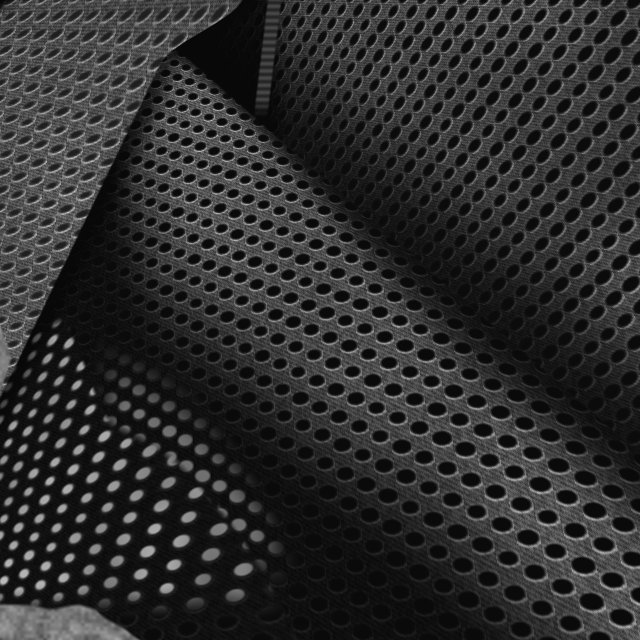
Reproduce this texture procedurally as a WebGL 1 fragment shader.

```glsl
precision highp float;
// Folded black sports mesh: a draped fold, a back panel, a pale flap and a
// backlit lower panel. Each layer is a skewed perspective lattice of elliptical
// holes with knitted rims, shaded by smooth light bands along the folds.
uniform vec2 u_resolution;

float hash(vec2 p) {
  vec3 q = fract(p.xyx * vec3(0.1031, 0.1030, 0.0973));
  q += dot(q, q.yzx + 33.33);
  return fract((q.x + q.y) * q.z);
}

float noise(vec2 p) {
  vec2 i = floor(p), f = fract(p);
  f = f * f * (3.0 - 2.0 * f);
  return mix(mix(hash(i), hash(i + vec2(1, 0)), f.x),
             mix(hash(i + vec2(0, 1)), hash(i + vec2(1, 1)), f.x), f.y);
}

float cross2(vec2 a, vec2 b) { return a.x * b.y - a.y * b.x; }

// Blend that falls from 1 to 0 as x goes from lo to hi.
float fall(float lo, float hi, float x) { return 1.0 - smoothstep(lo, hi, x); }

// Lattice with steps a and b; depth enlarges cells along its direction.
// Returns hole coverage, raised rim and thread texture.
vec3 mesh(vec2 d, vec2 a, vec2 b, vec2 depth, vec2 radius, float tilt, float pixel) {
  float s = max(1.0 + dot(depth, d), 0.3);
  vec2 uv = vec2(cross2(d, b), cross2(a, d)) / (cross2(a, b) * s);
  vec2 cell = floor(uv), l = uv - cell - 0.5;
  vec2 v = l.x * a + l.y * b;
  float c = cos(tilt), n = sin(tilt);
  v = vec2(c * v.x + n * v.y, c * v.y - n * v.x);
  radius *= 0.9 + 0.2 * hash(cell + 71.0);
  float dist = (length(v / radius) - 1.0) * radius.y;
  float w = 1.1 * pixel / (s * s) + 0.0005;
  float hole = fall(-w, w, dist);
  float ring = (dist - 0.0022) / 0.0016;
  float rim = exp(-ring * ring) * (0.65 - 0.35 * v.y / radius.y);
  float ply = sin(31.4 * uv.x + 2.0 * sin(12.566 * uv.y));
  float stitch = sin(37.7 * uv.y + 1.5 * ply);
  float thread = 0.5 + 0.25 * ply * stitch + 0.5 * (noise(uv * 9.0) - 0.5);
  return vec3(hole, max(rim, 0.0), thread);
}

// Shades the yarn and fills the holes with the tone behind them.
float yarn(vec3 m, float light, float behind) {
  float cloth = light * (0.42 + 0.75 * m.z + 0.65 * m.y);
  return mix(cloth, behind, m.x);
}

// Distance below the diagonal ridge of the draped fold.
float ridgeDepth(vec2 p) { return (1.165 - 0.875 * p.x - p.y) * 0.753; }

// Upper edge of the backlit panel.
float panelTop(float x) {
  float t = x - 0.13;
  return 0.34 - 3.0 * t * t + 0.16 * fall(0.09, 0.18, x);
}

float drapedFold(vec2 p, float e, float pixel) {
  vec2 bent = p + vec2(0.66, 0.75) * 0.04 * exp(-max(e, 0.0) / 0.06);
  vec3 m = mesh(bent - 0.5, vec2(0.029, -0.0117), vec2(0.004, -0.039),
                vec2(0.4, -0.3), vec2(0.0118, 0.0082), 0.2, pixel);
  float shade = mix(0.025, 0.13, smoothstep(0.35, 0.75, p.x));
  float light = smoothstep(-0.01, shade, e) * fall(0.17, 0.42, e);
  light *= smoothstep(0.17, 0.29, p.x + 0.03 * noise(p * 14.0));
  light *= 0.8 + 0.4 * noise(p * 6.0);
  float gap = p.y - panelTop(p.x);
  float glow = fall(0.03, 0.15, gap) * smoothstep(0.14, 0.2, p.x)
             * fall(0.4, 0.5, p.x) * smoothstep(0.07, 0.17, p.y);
  return yarn(m, 0.07 + 0.31 * light, 0.04 + 0.4 * glow);
}

float backPanel(vec2 p, float e, float pixel) {
  vec3 m = mesh(p - vec2(0.8, 0.75), vec2(0.036, -0.006), vec2(0.014, -0.029),
                vec2(0.6, 0.0), vec2(0.0125, 0.0072), 0.85, pixel);
  float light = 0.09 + 0.23 * smoothstep(0.0, 0.2, -e);
  float cloth = yarn(m, light * (0.85 + 0.3 * noise(p * 7.0)), 0.045);
  // Dark recess and the pale toothed seam beside it.
  cloth *= mix(0.3, 1.0, smoothstep(0.41, 0.46, p.x));
  float off = abs(p.x - 0.417 - 0.12 * (p.y - 0.9));
  float teeth = 0.75 + 0.25 * sin(p.y * 560.0);
  float seam = fall(0.008, 0.013, off) * smoothstep(0.81, 0.85, p.y);
  return mix(cloth, 0.28 * teeth, seam);
}

float paleFlap(vec2 p, float pixel) {
  vec2 d = p - vec2(0.1, 0.75);
  d.y -= 1.2 * d.x * max(p.y - 0.8, 0.0);
  vec3 m = mesh(d, vec2(0.026, -0.007), vec2(-0.004, -0.029),
                vec2(0.3, 0.0), vec2(0.0102, 0.0042), 0.42, pixel);
  float light = 0.39 + 0.08 * (noise(p * 9.0) - 0.5) - 0.08 * smoothstep(0.9, 1.0, p.y);
  return yarn(m, light, 0.12);
}

float backlitPanel(vec2 p, float pixel) {
  vec3 m = mesh(p - vec2(0.2, 0.25), vec2(0.036, -0.014), vec2(-0.01, -0.034),
                vec2(1.1, -0.2), vec2(0.0115, 0.0068), 0.6, pixel);
  float glow = 0.36 + 0.36 * noise(p * 12.0);
  glow *= smoothstep(0.03, 0.09, p.y) * fall(0.36, 0.46, p.x);
  return yarn(m, 0.075, 0.04 + glow);
}

void main() {
  vec2 p = gl_FragCoord.xy / u_resolution;
  float pixel = 1.0 / min(u_resolution.x, u_resolution.y);
  float e = ridgeDepth(p);
  float edge = pixel + 0.001;

  float tone = mix(backPanel(p, e, pixel), drapedFold(p, e, pixel), smoothstep(-edge, edge, e));
  float below = panelTop(p.x) - p.y;
  tone = mix(tone, backlitPanel(p, pixel), smoothstep(-0.012, 0.012, below));

  // Pale flap with a soft shadow under its edge.
  float flapEdge = 0.02 + 0.48 * (p.y - 0.42) + 0.08 * smoothstep(0.9, 1.0, p.y);
  float past = p.x - flapEdge;
  tone *= mix(0.4, 1.0, smoothstep(0.0, 0.05, past));
  tone = mix(tone, paleFlap(p, pixel), fall(-edge, edge, past));
  tone *= smoothstep(0.0, 0.03, p.x + 1.0 - p.y);

  // Rough ground showing at the lower left and along the left edge.
  float grit = 0.3 + 0.22 * noise(p * 60.0) + 0.14 * noise(p * 170.0);
  float floorTop = 0.045 - 0.8 * max(p.x - 0.15, 0.0) + 0.012 * noise(p * 25.0);
  float side = 0.018 - 0.35 * abs(p.y - 0.44);
  float ground = max(smoothstep(-0.004, 0.004, floorTop - p.y),
                     smoothstep(-0.003, 0.003, side - p.x));
  tone = mix(tone, grit, ground);
  gl_FragColor = vec4(vec3(clamp(tone, 0.03, 0.8)), 1.0);
}
```
